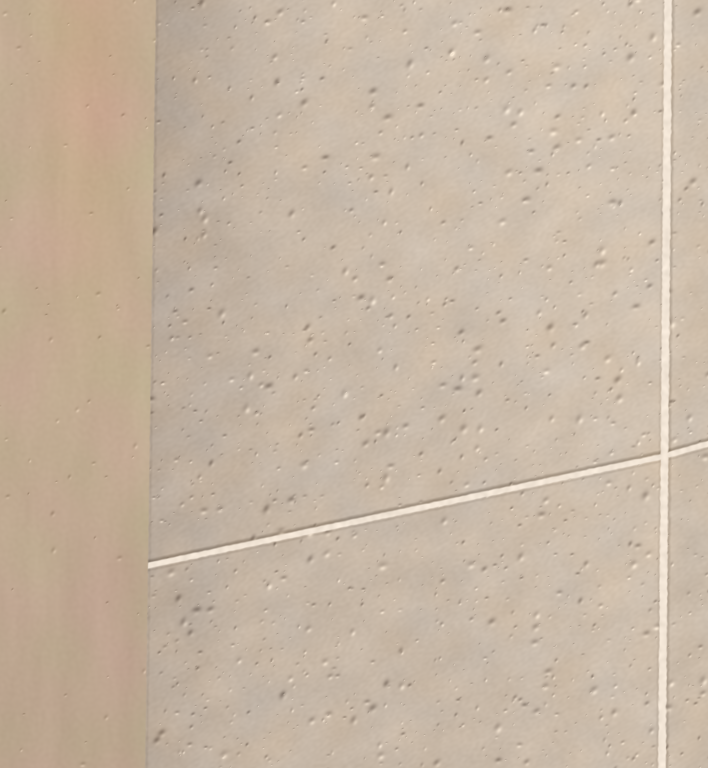
Reproduce this texture procedurally as a Shadertoy shader.

```glsl
// Speckled beige stone tiles with pale grout lines beside a plain tan strip.
// Soft gradients and gradient noise tint the stone; hashed cells scatter
// small pits, each a dark hollow paired with a bright lip.

vec2 hash2(vec2 p) {
    vec3 q = fract(p.xyx * vec3(0.1031, 0.1030, 0.0973));
    q += dot(q, q.yzx + 33.33);
    return fract((q.xx + q.yz) * q.zy);
}

float gradientNoise(vec2 p) {
    vec2 i = floor(p), f = fract(p);
    vec2 u = f * f * f * (f * (f * 6.0 - 15.0) + 10.0);
    vec2 e = vec2(0.0, 1.0);
    float a = dot(hash2(i) * 2.0 - 1.0, f);
    float b = dot(hash2(i + e.yx) * 2.0 - 1.0, f - e.yx);
    float c = dot(hash2(i + e.xy) * 2.0 - 1.0, f - e.xy);
    float d = dot(hash2(i + e.yy) * 2.0 - 1.0, f - e.yy);
    return mix(mix(a, b, u.x), mix(c, d, u.x), u.y);
}

float fbm(vec2 p) {
    float sum = 0.0, amp = 0.5;
    for (int i = 0; i < 4; i++) {
        sum += amp * gradientNoise(p);
        p = mat2(1.6, 1.2, -1.2, 1.6) * p + 7.3;
        amp *= 0.5;
    }
    return sum;
}

// Signed relief of scattered pits: negative in hollows, positive on lips
float pits(vec2 p, float cells, float density) {
    vec2 g = p * cells, home = floor(g);
    float relief = 0.0;
    for (int y = -1; y <= 1; y++)
    for (int x = -1; x <= 1; x++) {
        vec2 cell = home + vec2(x, y);
        vec2 place = hash2(cell + 11.0), kind = hash2(cell + 57.0);
        vec2 look = hash2(cell + 93.0);
        if (kind.x > density) continue;
        float angle = 0.2 + 0.9 * look.x;
        vec2 d = g - cell - place;
        d = vec2(cos(angle) * d.x + sin(angle) * d.y,
                 cos(angle) * d.y - sin(angle) * d.x);
        float size = mix(0.09, 0.21, kind.y * kind.y);
        vec2 hollow = d / vec2(size * 1.35, size * 0.8);
        vec2 lip = (d + vec2(0.4, 1.1) * size) / vec2(size, size * 0.65);
        float tone = mix(0.4, 1.0, look.y);
        relief -= tone * exp(-dot(hollow, hollow));
        relief += (1.25 - tone) * exp(-dot(lip, lip));
    }
    return relief;
}

float band(float d, float halfWidth, float soft) {
    return 1.0 - smoothstep(halfWidth - soft, halfWidth + soft, abs(d));
}

void mainImage(out vec4 fragColor, in vec2 fragCoord) {
    vec2 p = fragCoord / iResolution.y;
    float soft = max(0.0014, 0.8 / iResolution.y);
    float wobble = 0.0012 * gradientNoise(p * 130.0);

    // Signed distances to the strip edge and the two grout lines
    float edge = p.x - (0.189 + 0.014 * p.y) + wobble;
    float upright = p.x - (0.862 + 0.008 * p.y) + wobble * 1.3;
    float slope = p.x < 0.865 ? 0.212 : 0.285;
    float sloping = (p.y - 0.406 - slope * (p.x - 0.865)) * 0.978 + wobble * 0.7;

    // Stone: darker beside the strip, warm and bright toward upper right
    vec3 stone = mix(vec3(0.715, 0.655, 0.595), vec3(0.775, 0.715, 0.65),
                     smoothstep(0.17, 0.45, p.x + 0.08 * (1.0 - p.y)));
    stone = mix(stone, vec3(0.83, 0.77, 0.70),
                smoothstep(0.45, 1.25, p.x + 0.4 * p.y));
    stone -= 0.035 * smoothstep(0.12, 0.0, edge) * smoothstep(0.6, 1.0, p.y);
    stone -= 0.022 * smoothstep(0.0, 0.03, upright);

    // Diagonal mottling, faint hue drift and fine grain
    vec2 slant = mat2(0.85, -0.53, 0.53, 0.85) * p;
    stone += 0.07 * fbm(slant * vec2(14.0, 24.0));
    stone += vec3(0.02, 0.0, -0.025) * gradientNoise(p * 17.0 + 31.0);
    stone += 0.028 * gradientNoise(slant * vec2(130.0, 210.0));

    float relief = pits(p, 46.0, 0.34) + 0.6 * pits(p + 3.7, 85.0, 0.22);
    stone += vec3(0.2, 0.2, 0.19) * clamp(relief, -1.1, 0.75);

    // Strip: smooth tan with slow vertical streaks and rare small specks
    vec3 strip = mix(vec3(0.735, 0.645, 0.56), vec3(0.76, 0.675, 0.575),
                     smoothstep(0.05, 0.55, p.y));
    strip += vec3(0.02, -0.01, -0.02) * band(p.x - 0.11, 0.05, 0.05)
           * smoothstep(0.4, 0.9, p.y);
    strip += 0.05 * fbm(p * vec2(26.0, 6.0));
    strip += vec3(0.025, -0.015, 0.02) * gradientNoise(p * 11.0 + 5.0);
    strip += 0.016 * gradientNoise(p * 150.0);
    strip += 0.13 * clamp(pits(p + 9.1, 70.0, 0.06), -1.0, 1.0);
    strip += vec3(0.0, 0.01, 0.005) * smoothstep(-0.03, 0.0, edge);

    float onTile = smoothstep(-soft, soft, edge);
    vec3 color = mix(strip, stone, onTile);
    color -= 0.07 * band(edge - 0.002, 0.0015, 0.002)
           * (0.6 + gradientNoise(vec2(p.y * 90.0, 2.0)));

    // Shaded rims, then the pale grout itself
    color -= 0.17 * onTile * band(sloping - 0.0055, 0.002, 0.0025);
    color -= 0.07 * onTile * band(sloping + 0.006, 0.001, 0.002);
    color -= 0.11 * band(upright - 0.0065, 0.0015, 0.0025);
    color -= 0.05 * band(upright + 0.0065, 0.001, 0.002);
    float grout = max(band(upright, 0.0048, soft),
                      onTile * band(sloping, 0.0036, soft));
    vec3 pale = vec3(0.96, 0.91, 0.85) + 0.07 * gradientNoise(p * 110.0 + 4.0);
    color = mix(color, pale, 0.95 * grout);

    fragColor = vec4(clamp(color, 0.0, 1.0), 1.0);
}
```
